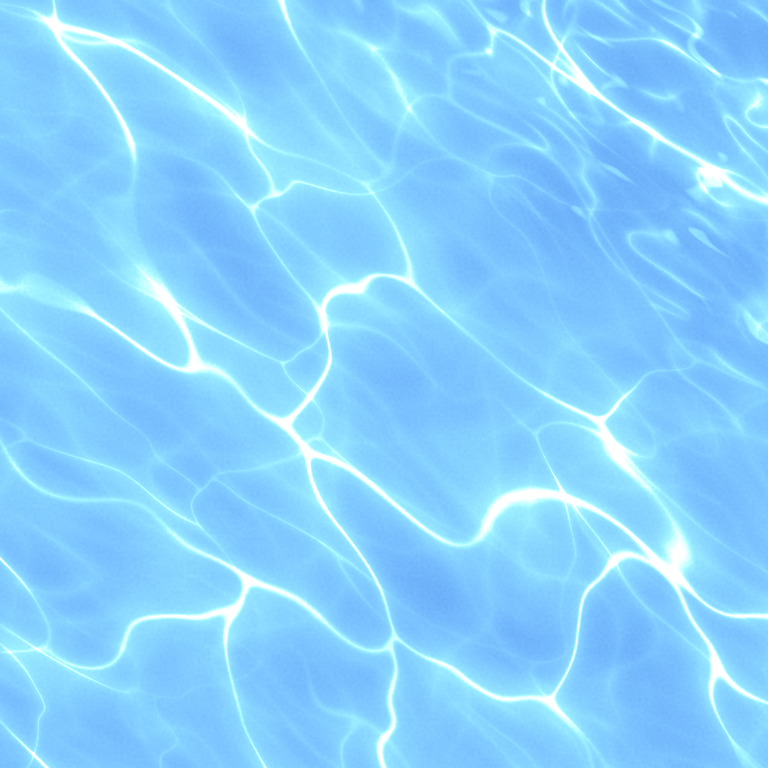
This texture is drawn by a Shadertoy shader. Its source:

```glsl
const vec2 DRIFT = vec2(0.79, -0.62);        // direction the ripples run in
const vec2 NET_SCALE = vec2(2.5, 4.9);       // cells per canvas along and across it
const vec2 THREAD_SCALE = vec2(2.9, 6.2);
const vec3 DEEP_BLUE = vec3(0.42, 0.685, 0.975);
const vec3 PALE_CYAN = vec3(0.66, 1.0, 1.08);
const vec3 GLARE = vec3(0.36, 0.04, 0.0);

vec2 hash22(vec2 p) {
    vec3 q = fract(p.xyx * vec3(0.1031, 0.1030, 0.0973));
    q += dot(q, q.yzx + 33.33);
    return fract((q.xx + q.yz) * q.zy);
}

float corner(vec2 cell, vec2 offset) {
    return dot(hash22(cell) * 2.0 - 1.0, offset);
}

// Gradient noise, roughly -0.7 to 0.7
float noise(vec2 p) {
    vec2 i = floor(p), f = p - i;
    vec2 u = f * f * f * (f * (f * 6.0 - 15.0) + 10.0);
    vec2 e = vec2(1.0, 0.0);
    return mix(mix(corner(i, f), corner(i + e, f - e), u.x),
               mix(corner(i + e.yx, f - e.yx), corner(i + 1.0, f - 1.0), u.x), u.y);
}

float fbm(vec2 p) {
    float sum = 0.0, gain = 1.0;
    for (int k = 0; k < 5; k++) {
        sum += gain * noise(p);
        p = mat2(1.7, 0.9, -0.9, 1.7) * p + 7.3;
        gain *= 0.55;
    }
    return sum;
}

vec2 warp(vec2 p, float frequency, float amount) {
    return p + amount * vec2(noise(p * frequency + 3.7), noise(p * frequency + 41.2));
}

float smoothMin(float a, float b, float k) {
    float h = max(k - abs(a - b), 0.0) / k;
    return min(a, b) - h * h * k * 0.25;
}

// Thin bright thread along the zero line of the noise
float filament(vec2 p, float sharpness) {
    return exp(-sharpness * abs(noise(p)));
}

// Distance to the nearest cell border in canvas units, rounded at junctions
float cellBorder(vec2 p, vec2 scale, float rounding) {
    vec2 base = floor(p), nearest = vec2(0.0), home = base;
    float best = 1e3;
    for (int y = -1; y <= 1; y++)
    for (int x = -1; x <= 1; x++) {
        vec2 cell = base + vec2(x, y);
        vec2 r = cell + hash22(cell) - p;
        if (dot(r, r) < best) { best = dot(r, r); nearest = r; home = cell; }
    }
    float border = 1.0;
    for (int y = -2; y <= 2; y++)
    for (int x = -2; x <= 2; x++) {
        if (x == 0 && y == 0) continue;
        vec2 cell = home + vec2(x, y);
        vec2 r = cell + hash22(cell) - p;
        vec2 normal = normalize(r - nearest);
        float d = dot(0.5 * (r + nearest), normal) / length(normal * scale);
        border = smoothMin(border, d, rounding);
    }
    return border;
}

// Caustic line: core inside a soft glow, paler cyan where it widens
float caustic(float d, float width, float strength, float swell) {
    float core = smoothstep(width + 0.004, width - 0.004, d);
    float away = max(d, 0.0);
    float glow = 0.36 * exp(-away / 0.012) + 0.24 * exp(-away / 0.04);
    return strength * (mix(0.62, 0.34, swell) * core + glow);
}

vec3 waterColor(float light) {
    vec3 water = mix(DEEP_BLUE, PALE_CYAN, clamp(light, -0.1, 1.05));
    return min(water + GLARE * smoothstep(0.78, 1.4, light), 1.0);
}

void mainImage(out vec4 fragColor, in vec2 fragCoord) {
    vec2 uv = fragCoord / iResolution.y;
    vec2 along = vec2(dot(uv, DRIFT), dot(uv, vec2(-DRIFT.y, DRIFT.x)));

    // Broad veils of light in the water
    float light = 0.13 + 0.3 * fbm(warp(along * vec2(3.0, 6.5), 0.8, 1.2));
    light += 0.22 * noise(uv * 2.6 + 5.0);

    // Main net, swelling into lenses and fading in places
    vec2 p = warp(warp(along * NET_SCALE + 11.0, 1.1, 0.65), 2.9, 0.16);
    float swell = smoothstep(0.16, 0.45, noise(along * vec2(4.5, 5.5) + 23.0));
    float strength = mix(0.3, 1.0, smoothstep(-0.25, 0.15, noise(along * 3.6 + 61.0)));
    float width = 0.0005 + 0.0025 * strength + 0.016 * swell;
    light += caustic(cellBorder(p, NET_SCALE, 0.014), width, strength, swell);

    // Second, thinner net seen only in patches
    float patches = smoothstep(-0.15, 0.3, noise(uv * 4.0 + 17.0));
    vec2 t = warp(warp(along * THREAD_SCALE + 57.0, 1.0, 0.8), 2.7, 0.2);
    light += caustic(cellBorder(t, THREAD_SCALE, 0.012), 0.001, 0.12 + 0.55 * patches, 0.0);

    // Faint wisps, both with the drift and across it
    vec2 q = warp(along * vec2(2.4, 6.0) + 31.0, 1.3, 0.9);
    light += (0.07 + 0.2 * patches) * filament(q, 18.0);
    light += 0.16 * filament(warp(uv * 5.0, 1.2, 0.8), 12.0) * (1.0 - 0.6 * patches);
    light += 0.12 * filament(warp(along * vec2(5.0, 13.0), 0.7, 1.2), 9.0);

    // Choppy surface in the upper right corner
    float chop = smoothstep(1.35, 1.65, uv.x + uv.y + 0.3 * noise(uv * 5.0));
    vec2 s = warp(along * vec2(7.0, 17.0), 0.9, 1.1);
    float glints = filament(s, 13.0) * smoothstep(-0.3, 0.25, noise(along * 13.0));
    float shards = smoothstep(0.22, 0.42, noise(warp(along * vec2(18.0, 42.0), 0.7, 1.0)));
    light += chop * (0.75 * glints + 0.5 * shards - 0.2);

    // Fine grain
    light += 0.1 * noise(uv * 230.0);
    fragColor = vec4(waterColor(light), 1.0);
}
```
